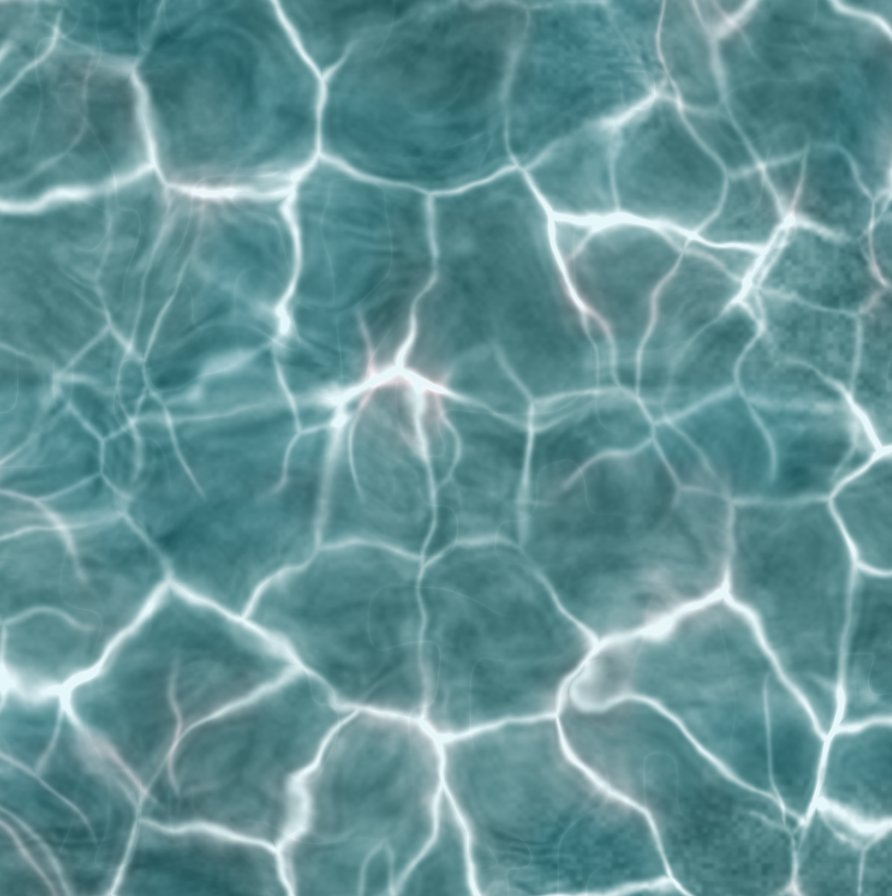
A WebGL 2 fragment shader for this texture:

```glsl
#version 300 es
precision highp float;
// Sunlight caustics rippling over the floor of shallow teal water.
uniform vec2 u_resolution;
out vec4 fragColor;

vec2 hash2(vec2 p) {
    vec3 q = fract(p.xyx * vec3(0.1031, 0.1030, 0.0973));
    q += dot(q, q.yzx + 33.33);
    return fract((q.xx + q.yz) * q.zy);
}

float noise(vec2 p) {
    vec2 i = floor(p), f = fract(p);
    f = f * f * f * (f * (f * 6.0 - 15.0) + 10.0);
    return mix(mix(hash2(i).x, hash2(i + vec2(1, 0)).x, f.x),
               mix(hash2(i + vec2(0, 1)).x, hash2(i + vec2(1, 1)).x, f.x), f.y);
}

float fbm(vec2 p) {
    float sum = 0.0, amp = 0.5;
    for (int i = 0; i < 4; i++) {
        sum += amp * noise(p);
        p = mat2(1.6, 1.2, -1.2, 1.6) * p + 7.3;
        amp *= 0.5;
    }
    return sum / 0.9375;
}

vec2 noise2(vec2 p) {
    return vec2(noise(p), noise(p + vec2(41.7, 13.2))) - 0.5;
}

// Distances to the nearest and second nearest cell borders.
vec2 cellBorders(vec2 p) {
    vec2 cell = floor(p), f = fract(p), nearest = vec2(0), home = vec2(0);
    float best = 9.0;
    for (int y = -1; y <= 1; y++)
    for (int x = -1; x <= 1; x++) {
        vec2 g = vec2(x, y);
        vec2 r = g + 0.08 + 0.84 * hash2(cell + g) - f;
        if (dot(r, r) < best) { best = dot(r, r); nearest = r; home = g; }
    }
    vec2 border = vec2(9.0);
    for (int y = -2; y <= 2; y++)
    for (int x = -2; x <= 2; x++) {
        vec2 g = home + vec2(x, y);
        vec2 r = g + 0.08 + 0.84 * hash2(cell + g) - f;
        if (x == 0 && y == 0) continue;
        float d = dot(0.5 * (nearest + r), normalize(r - nearest));
        if (d < border.x) border = vec2(d, border.x);
        else border.y = min(border.y, d);
    }
    return border;
}

// Thin bright contours where a noise field crosses its middle value.
float strands(vec2 p, float sharpness) {
    return exp(-sharpness * abs(noise(p) - 0.5));
}

void main() {
    vec2 uv = gl_FragCoord.xy / u_resolution.y;

    // Refraction bends the net at a large and a small scale
    vec2 bent = uv + 0.085 * noise2(uv * 5.0) + 0.028 * noise2(uv * 14.0 + 5.0);
    vec2 wavy = bent + 0.009 * noise2(uv * 38.0);

    // Main net: uneven cores, soft halos, glowing junctions
    vec2 border = cellBorders(wavy * vec2(6.0, 5.3) + 3.0);
    float power = smoothstep(0.22, 0.68, noise(uv * 7.0 + 19.0));
    float width = mix(0.022, 0.052, noise(uv * 10.0 + 2.0));
    float core = exp(-pow(border.x / width, 2.0)) * mix(0.3, 1.0, power);
    float halo = exp(-border.x * 8.0) * mix(0.45, 1.0, power);
    float node = exp(-border.y * 9.0) * power;

    // Secondary net of faint filaments that fade in and out
    vec2 fine = cellBorders((bent + 0.02 * noise2(uv * 22.0)) * vec2(9.5, 7.0) + 31.0);
    float patches = smoothstep(0.42, 0.72, noise(uv * 5.5 + 61.0));
    float filament = exp(-pow(fine.x / 0.045, 2.0)) * patches;
    float veil = exp(-fine.x * 6.0) * patches;

    // Curling ripples inside the cells, and strands that follow the borders
    vec2 swirl = uv + 0.06 * noise2(uv * 9.0 + 71.0);
    float ripple = sin(42.0 * fbm(swirl * vec2(5.0, 8.0)) + 9.0 * border.x);
    float rippleMask = smoothstep(0.3, 0.7, noise(uv * 8.0 + 47.0));
    float fringe = sin(border.x * 48.0 + 9.0 * noise(uv * 12.0)) * exp(-border.x * 5.0);
    float threads = strands(swirl * vec2(23.0, 17.0), 16.0);

    // Mottled floor and fine grain
    float depth = fbm(uv * 4.2 + 11.0) - 0.5;
    float mottle = fbm(swirl * vec2(19.0, 25.0) + 23.0) - 0.5;
    float grain = noise(uv * 150.0) - 0.5;
    float grit = smoothstep(0.5, 0.75, noise(uv * 3.0 + 83.0));

    float light = 0.472 + 0.26 * depth + 0.24 * mottle;
    light += 0.030 * ripple * mix(0.35, 1.0, rippleMask) + 0.030 * fringe;
    light += 0.055 * threads * rippleMask + grain * mix(0.025, 0.09, grit);
    light += 0.13 * halo + 0.28 * core + 0.13 * node;
    light += 0.14 * filament + 0.055 * veil;
    light = clamp(light, 0.24, 0.97);

    // Teal in the shade, turning nearly white where light gathers
    float red = light - mix(0.2, 0.07, smoothstep(0.5, 1.0, light));
    vec3 color = vec3(red, light, light + 0.012);

    // Warm sandy patches beside the light, cooler blue-green in the pools
    float sand = smoothstep(0.48, 0.75, noise(uv * 9.0 + 97.0)) * (halo + 0.6 * veil);
    color += vec3(0.10, -0.015, -0.01) * sand * (1.0 - core);
    color += vec3(-0.035, 0.0, 0.012) * smoothstep(0.5, 0.8, noise(uv * 6.0 + 53.0)) * (1.0 - halo);

    fragColor = vec4(clamp(color, 0.0, 1.0), 1.0);
}
```
